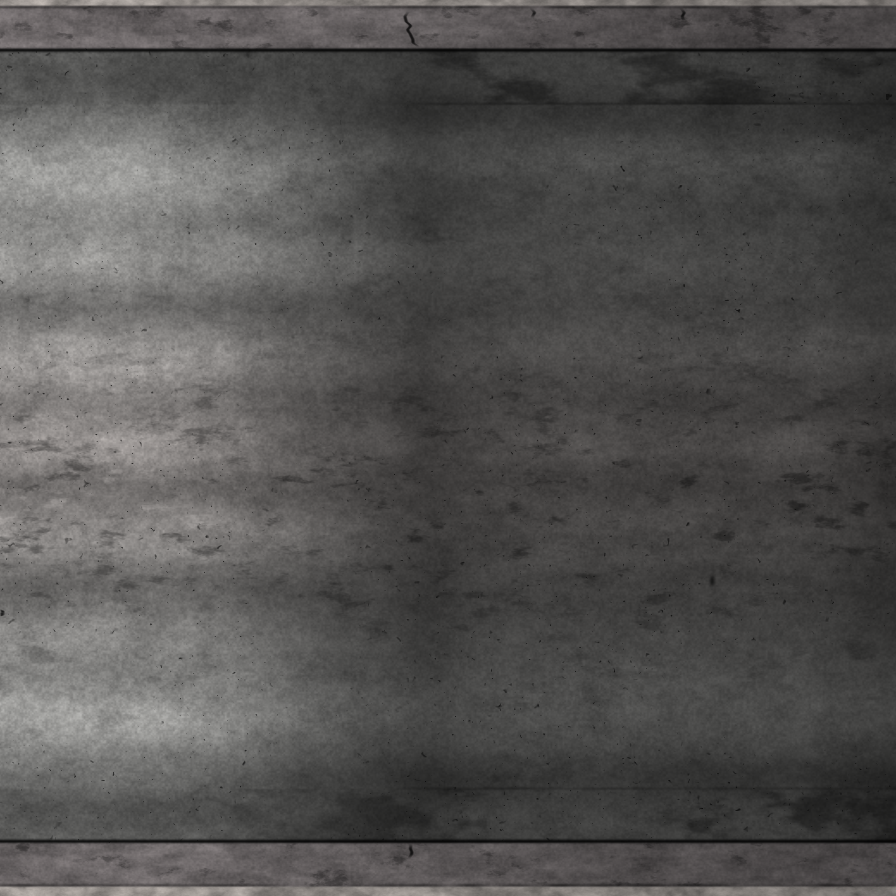
A three.js fragment shader for this texture:

```glsl
// Worn concrete slab with soft horizontal light bands, framed by two narrow stone ledges.
varying vec2 vUv;

float hash(vec2 p) {
  vec3 q = fract(vec3(p.xyx) * 0.1031);
  q += dot(q, q.yzx + 33.33);
  return fract((q.x + q.y) * q.z);
}

float noise(vec2 p) {
  vec2 i = floor(p), f = fract(p);
  f = f * f * (3.0 - 2.0 * f);
  return mix(mix(hash(i), hash(i + vec2(1, 0)), f.x),
             mix(hash(i + vec2(0, 1)), hash(i + vec2(1, 1)), f.x), f.y);
}

// Layered noise centred on zero
float fbm(vec2 p) {
  float sum = 0.0, amp = 0.5;
  for (int i = 0; i < 5; i++) {
    sum += amp * (noise(p) - 0.5);
    p = mat2(1.6, 1.2, -1.2, 1.6) * p + 17.3;
    amp *= 0.6;
  }
  return sum;
}

// Soft band around a centre
float band(float x, float centre, float width) {
  float d = (x - centre) / width;
  return exp(-d * d);
}

// Ragged pits of varied depth, one in some of the cells
float pits(vec2 p, float cells, float density) {
  vec2 q = p * cells + 0.5 * vec2(noise(p * 240.0), noise(p * 240.0 + 50.0));
  vec2 id = floor(q);
  vec2 centre = 0.3 + 0.4 * vec2(hash(id + 3.7), hash(id + 91.2));
  float radius = mix(0.1, 0.26, hash(id + 41.0));
  float d = length(fract(q) - centre);
  return step(hash(id + 7.0), density) * hash(id + 23.0) * (1.0 - smoothstep(0.0, radius, d));
}

// Jagged upright crack, thinning out at both ends
float crack(vec2 p, vec2 base, float top) {
  float x = base.x + 0.012 * (noise(vec2(p.y * 60.0, base.x * 50.0)) - 0.5)
    + 0.006 * (noise(vec2(p.y * 210.0, 4.0)) - 0.5);
  float span = smoothstep(base.y, base.y + 0.008, p.y) * (1.0 - smoothstep(top - 0.008, top, p.y));
  return span * (1.0 - smoothstep(0.0004, 0.003, abs(p.x - x)));
}

// Brightness of the slab: strong bands on the left fading to faint ones on the right
float slabLight(vec2 p) {
  float y = p.y + 0.012 * fbm(p * vec2(4.0, 9.0));
  float left = 0.44 + 0.16 * band(y, 0.80, 0.05) + 0.15 * band(y, 0.71, 0.035)
    - 0.05 * band(y, 0.655, 0.02) + 0.15 * band(y, 0.60, 0.04)
    + 0.12 * band(y, 0.505, 0.04) - 0.04 * band(y, 0.455, 0.018)
    + 0.10 * band(y, 0.40, 0.03) - 0.05 * band(y, 0.345, 0.02)
    + 0.10 * band(y, 0.28, 0.04) + 0.18 * band(y, 0.20, 0.04)
    - 0.09 * band(y, 0.09, 0.04) - 0.11 * band(y, 0.915, 0.035);
  float right = 0.24 + 0.045 * band(y, 0.82, 0.03) + 0.03 * band(y, 0.71, 0.04)
    + 0.05 * band(y, 0.61, 0.04) + 0.035 * band(y, 0.505, 0.03)
    + 0.025 * band(y, 0.41, 0.03) + 0.055 * band(y, 0.22, 0.06)
    - 0.05 * band(y, 0.135, 0.025) - 0.04 * band(y, 0.875, 0.025);
  float fade = 1.0 - smoothstep(0.12, 0.5, p.x + 0.08 * fbm(p * vec2(5.0, 7.0)));
  return mix(right, left, fade) - 0.025 * band(p.x, 0.475, 0.035)
    + 0.015 * band(p.x, 0.65, 0.1) - 0.05 * smoothstep(0.88, 1.0, p.x);
}

void main() {
  vec2 p = vUv;
  float grain = noise(p * 290.0) + noise(p * 520.0 + 9.0) - 1.0;
  float streaks = fbm(p * vec2(8.0, 40.0));
  float blotches = fbm(p * 24.0 + 5.0);
  float mottle = fbm(p * vec2(70.0, 90.0) + 11.0);

  // Slab with stains, rougher through its middle
  float light = slabLight(p);
  float rough = band(p.y, 0.44, 0.13);
  light *= 1.0 + 0.22 * streaks * (0.5 + rough) + 0.2 * blotches + 0.2 * mottle + 0.12 * grain;

  // Dark grime flecks and pale scuffs
  float grime = smoothstep(0.1, 0.34, fbm(p * vec2(26.0, 60.0) + 40.0));
  light *= 1.0 - 0.26 * grime * (0.35 + rough);
  float scuff = smoothstep(0.12, 0.36, fbm(p * vec2(24.0, 60.0) + 2.0));
  light += 0.11 * scuff * rough * (1.0 - smoothstep(0.12, 0.35, p.x));

  // Stained boards along the upper and lower slab edges
  float board = smoothstep(0.882, 0.885, p.y) + 1.0 - smoothstep(0.118, 0.121, p.y);
  float stain = smoothstep(-0.06, 0.22, fbm(p * vec2(12.0, 30.0) + 31.0));
  light *= 1.0 - board * (0.03 + 0.34 * stain * (0.3 + 0.7 * smoothstep(0.2, 0.55, p.x)));
  float seam = band(p.y, 0.884, 0.0018) + band(p.y, 0.12, 0.0018);
  light *= 1.0 - 0.25 * seam * smoothstep(0.4, 0.5, p.x) * noise(vec2(p.x * 30.0, 2.0));

  // Small pits, denser in patches
  float holes = pits(p, 150.0, 0.16) + pits(p + 0.37, 95.0, 0.11) + 0.8 * pits(p + 0.61, 60.0, 0.05);
  light *= 1.0 - 0.75 * min(holes, 1.0) * smoothstep(0.2, 0.65, noise(p * 9.0 + 3.0));
  light *= 1.0 - 0.6 * band(p.x, 0.795, 0.003) * band(p.y, 0.352, 0.006);
  vec3 tint = mix(vec3(1.0, 1.0, 0.985), vec3(1.02, 0.99, 0.975), band(p.y, 0.49, 0.17));
  vec3 colour = light * tint;

  // Ledges, brighter at the left, with short dark scuffs
  float ledge = smoothstep(0.944, 0.947, p.y) + 1.0 - smoothstep(0.058, 0.061, p.y);
  float ledgeLight = mix(0.42, 0.28, smoothstep(0.0, 0.95, p.x));
  ledgeLight *= 1.0 + 0.5 * fbm(p * vec2(18.0, 60.0) + 8.0) + 0.25 * mottle + 0.1 * grain;
  ledgeLight *= 1.0 - 0.3 * smoothstep(0.12, 0.34, fbm(p * vec2(40.0, 75.0) + 60.0));
  colour = mix(colour, ledgeLight * vec3(1.03, 0.98, 0.985), ledge);

  // Pale chipped rims at the outer edges
  float rim = smoothstep(0.992, 0.995, p.y) + 1.0 - smoothstep(0.009, 0.012, p.y);
  float rimLight = mix(0.59, 0.44, p.x) * (1.0 + 0.7 * fbm(p * vec2(45.0, 70.0)));
  colour = mix(colour, rimLight * vec3(1.03, 0.99, 0.96), rim);

  // Dark joints, the outer ones worn away in places
  float joint = min(band(p.y, 0.944, 0.0022) + band(p.y, 0.061, 0.0022), 1.0);
  float rimLine = band(p.y, 0.992, 0.0018) + band(p.y, 0.012, 0.0018);
  colour *= 1.0 - 0.82 * joint - 0.5 * rimLine * noise(vec2(p.x * 40.0, 7.0));

  // Cracks in the ledges
  float cracks = crack(p, vec2(0.458, 0.946), 0.988) + crack(p, vec2(0.765, 0.975), 0.992)
    + crack(p, vec2(0.593, 0.978), 0.992) + crack(p, vec2(0.456, 0.04), 0.06);
  colour *= 1.0 - 0.75 * min(cracks, 1.0);

  gl_FragColor = vec4(clamp(colour, 0.0, 1.0), 1.0);
}
```
